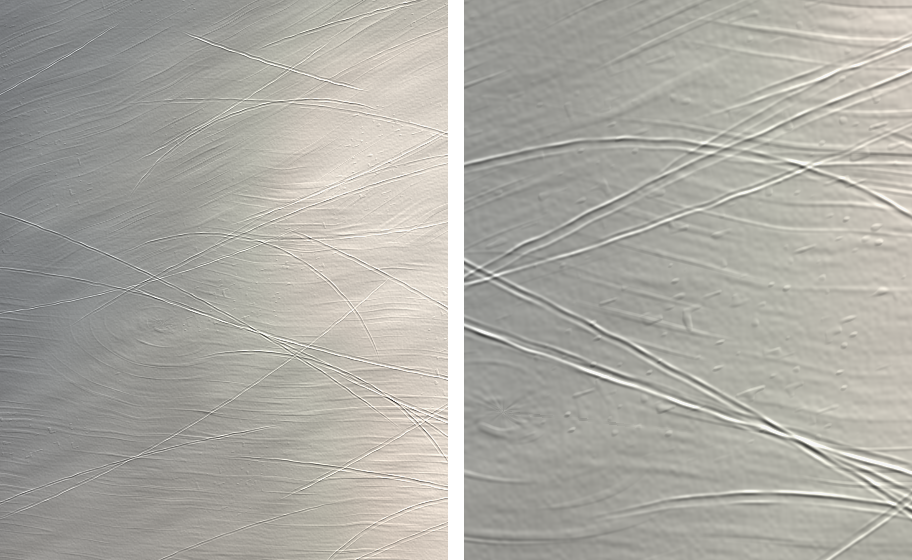
Left: the whole. Right: its middle third, enlarged.
This texture is drawn by a WebGL 2 fragment shader. Its source:

```glsl
#version 300 es
precision highp float;

uniform vec2 u_resolution;
out vec4 fragColor;

const int ARC_COUNT = 26;
const float RIDGE_WIDTH = 0.0011;
const float RIDGE_HEIGHT = 0.42;
const float CREST_GLOW = 0.18;
const float BRISTLE_HEIGHT = 0.25;
const float GRAIN_HEIGHT = 0.085;
const float CHIP_HEIGHT = 0.20;
const float RELIEF_STEP = 0.0018;
const float PATCH_CONTRAST = 0.09;
const vec2 LIGHT_DIR = vec2(0.42, 0.91);
const vec2 SWIRL_CENTER = vec2(0.29, 0.42);

// Base tones from shade to light, each with its rank in the gradient
const vec3 TONES[6] = vec3[6](
    vec3(0.47, 0.48, 0.49), vec3(0.54, 0.55, 0.55), vec3(0.61, 0.61, 0.59),
    vec3(0.70, 0.70, 0.66), vec3(0.80, 0.77, 0.73), vec3(0.86, 0.83, 0.79));
const float RANKS[6] = float[6](0.00, 0.21, 0.48, 0.66, 0.80, 0.93);

float hash(vec2 p) {
    return fract(sin(dot(p, vec2(127.1, 311.7))) * 43758.5453);
}

float noise(vec2 p) {
    vec2 cell = floor(p), f = fract(p);
    f = f * f * (3.0 - 2.0 * f);
    float low = mix(hash(cell), hash(cell + vec2(1, 0)), f.x);
    float high = mix(hash(cell + vec2(0, 1)), hash(cell + vec2(1, 1)), f.x);
    return mix(low, high, f.y);
}

vec2 rotate(vec2 p, float angle) {
    float c = cos(angle), s = sin(angle);
    return vec2(c * p.x + s * p.y, c * p.y - s * p.x);
}

float bell(float x) {
    return exp(-x * x);
}

// Fine parallel marks running along x
float streaks(vec2 p) {
    float fine = noise(p * vec2(38.0, 250.0));
    float coarse = noise(p * vec2(9.0, 115.0) + 17.0);
    float scratch = smoothstep(0.72, 0.92, noise(p * vec2(6.0, 190.0) + 41.0));
    float crease = 1.0 - abs(2.0 * noise(p * vec2(4.5, 62.0) + 73.0) - 1.0);
    crease = smoothstep(0.82, 1.0, crease) * noise(p * vec2(24.0, 50.0) + 7.0);
    return 0.6 * fine + 0.55 * coarse + 0.7 * scratch + 0.75 * crease;
}

// Overlapping brush passes: slanted, level and swirling
float bristles(vec2 p) {
    vec2 bent = p + vec2(0.0, 0.05 * noise(p * 4.0) + 0.006 * noise(p * 20.0));
    vec2 q = (bent - SWIRL_CENTER - vec2(0.0, 0.025)) * vec2(0.55, 1.0);
    float patches = noise(p * 4.0 + 8.0);
    float slanted = smoothstep(0.48, 0.66, p.y + 0.5 * (patches - 0.5));
    float swirl = 1.0 - smoothstep(0.08, 0.17, length(q) + 0.12 * (patches - 0.5));
    swirl *= smoothstep(0.08, -0.02, q.x);
    float h = mix(streaks(rotate(bent, -0.06)), streaks(rotate(bent, 0.47)), slanted * 0.85);
    float turn = 0.15 * atan(q.y, -q.x);
    h = mix(h, streaks(vec2(turn, length(q))), swirl);
    return h * mix(0.4, 1.35, noise(p * vec2(8.0, 13.0) + 3.0));
}

// Long ploughed arcs: torn ridges beside a shallow groove
float ridges(vec2 p) {
    float h = 0.0;
    for (int i = 0; i < ARC_COUNT; i++) {
        float id = float(i);
        vec4 rnd = vec4(hash(vec2(id, 1.3)), hash(vec2(id, 2.7)),
                        hash(vec2(id, 4.1)), hash(vec2(id, 5.9)));
        vec2 middle = vec2(0.8 * rnd.x, (id + rnd.y) / float(ARC_COUNT));
        bool rising = middle.y > 0.62 || middle.y < 0.3;
        float angle = (rising ? 0.42 : -0.34) + 0.3 * (rnd.z - 0.5);
        if (i % 4 == 3) angle *= -0.7;
        bool sweeping = i % 6 == 2;
        float radius = sweeping ? mix(0.24, 0.45, rnd.w) : mix(1.1, 3.2, rnd.w);
        float reach = sweeping ? mix(0.24, 0.42, rnd.z) : mix(0.16, 0.6, rnd.y);
        float side = rnd.z > 0.5 ? 1.0 : -1.0;

        vec2 along = vec2(cos(angle), sin(angle));
        vec2 inward = side * vec2(-along.y, along.x);
        vec2 v = p - middle - inward * radius;
        float travel = radius * atan(dot(v, along), -dot(v, inward));
        float offset = length(v) - radius + 0.0014 * (noise(vec2(travel * 70.0, id)) - 0.5);
        float taper = 1.0 - smoothstep(0.7 * reach, reach, abs(travel));
        float gap = mix(0.0013, 0.0034, rnd.x) * (0.5 + 0.5 * taper);
        float wear = mix(0.4, 1.25, noise(vec2(travel * 100.0, id * 9.0)));
        float tear = mix(0.05, 0.9, noise(vec2(travel * 45.0, id * 5.0 + 3.0)));
        float profile = wear * bell((offset - gap) / RIDGE_WIDTH)
                      + 0.75 * tear * bell((offset + gap) / RIDGE_WIDTH)
                      - 0.4 * bell(offset / gap);
        h += profile * taper * mix(0.45, 1.0, rnd.w);
    }
    return h;
}

float relief(vec2 p, float ridge) {
    float chips = smoothstep(0.8, 1.0, noise(rotate(p, 0.3) * vec2(130.0, 210.0)))
                * smoothstep(0.5, 0.85, noise(p * 9.0 + 29.0));
    return RIDGE_HEIGHT * ridge + BRISTLE_HEIGHT * bristles(p)
         + GRAIN_HEIGHT * noise(p * 340.0) + CHIP_HEIGHT * chips;
}

// Sidelong falloff broken by wide, slanted patches of paint
vec3 baseColor(vec2 uv, vec2 p) {
    vec2 slant = rotate(p, 0.4);
    float wide = noise(slant * vec2(2.5, 5.0) + 5.0) - 0.5;
    float patches = noise(slant * vec2(6.0, 17.0) + 11.0) - 0.5;
    float rank = 0.01 + 0.95 * uv.x + 0.13 * (1.0 - uv.x) * smoothstep(0.4, 0.0, uv.y);
    rank += 0.12 * bell(length(p - vec2(0.58, 0.78)) / 0.25);
    rank -= 0.14 * uv.x * smoothstep(0.75, 1.0, uv.y);
    rank += 0.25 * wide + 0.08 * patches;
    vec3 color = TONES[0];
    for (int i = 1; i < 6; i++)
        color = mix(color, TONES[i], clamp((rank - RANKS[i - 1]) / (RANKS[i] - RANKS[i - 1]), 0.0, 1.0));
    color *= 1.0 + PATCH_CONTRAST * (noise(slant * vec2(10.0, 40.0)) - 0.5);
    return color + vec3(0.014, 0.0, -0.006) * smoothstep(0.5, 0.0, uv.y);
}

void main() {
    vec2 uv = gl_FragCoord.xy / u_resolution;
    vec2 p = gl_FragCoord.xy / u_resolution.y;
    vec2 ahead = p + LIGHT_DIR * RELIEF_STEP;
    float ridge = ridges(p);

    // Slope toward the light brightens, slope away darkens
    float shade = relief(p, ridge) - relief(ahead, ridges(ahead));
    float glow = CREST_GLOW * clamp(ridge, 0.0, 1.0);
    vec3 color = baseColor(uv, p) * (1.0 + shade) + glow * (1.0 - uv.x * 0.6);
    fragColor = vec4(clamp(color, 0.0, 0.97), 1.0);
}
```
